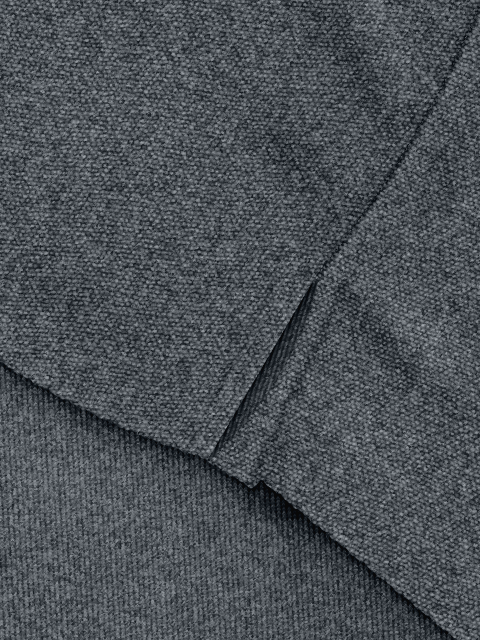
Give the GLSL for this texture, as a Shadertoy shader.

```glsl
#define BASE_TONE 0.322
#define TINT vec3(-0.021, 0.0, 0.021)
#define STITCH vec2(0.0086, 0.0068)
#define RIB vec2(0.0082, 0.0060)
#define FLECK vec2(0.0040, 0.0027)
#define STITCH_DEPTH 0.21
#define HEATHER 0.11
#define GRAIN 0.21
#define SLIT_FOOT vec2(0.326, 0.284)
#define SLIT_TOP 0.565
#define HEM_SHADOW 0.21

float hash(vec2 p) {
    vec3 q = fract(p.xyx * vec3(0.1031, 0.1030, 0.0973));
    q += dot(q, q.yzx + 33.33);
    return fract((q.x + q.y) * q.z);
}

vec2 rotate(vec2 p, float a) {
    float c = cos(a), s = sin(a);
    return vec2(c * p.x + s * p.y, c * p.y - s * p.x);
}

// Distance to the nearest jittered point, plus that point's random value
vec2 cellular(vec2 p) {
    vec2 id = floor(p), best = vec2(9.0, 0.0);
    for (int j = -1; j <= 1; j++)
    for (int i = -1; i <= 1; i++) {
        vec2 c = id + vec2(i, j);
        vec2 jitter = vec2(hash(c), hash(c + 71.0));
        float d = length(c + jitter - p);
        if (d < best.x) best = vec2(d, hash(c + 137.0));
    }
    return best;
}

float softSpot(vec2 p, vec2 centre, float angle, vec2 size) {
    vec2 q = rotate(p - centre, angle) / size;
    return exp(-dot(q, q));
}

float band(float d, float width) { return exp(-d * d / (width * width)); }

float mottle(vec2 p) {
    return sin(p.x * 31.0 + 3.0 * sin(p.y * 23.0)) * sin(p.y * 37.0 - 2.0 * sin(p.x * 19.0))
         + 0.6 * sin(p.x * 73.0 + p.y * 41.0 + 2.0 * sin(p.y * 57.0));
}

// Staggered, uneven raised knots of a pique knit
float pique(vec2 p, float angle) {
    p += 0.0026 * vec2(sin(p.y * 27.0 + p.x * 9.0), sin(p.x * 21.0 - p.y * 8.0));
    p += 0.0007 * vec2(sin(p.y * 310.0 + p.x * 90.0), sin(p.x * 270.0 - p.y * 130.0));
    vec2 q = rotate(p, angle) / STITCH;
    q.x += 0.5 * mod(floor(q.y), 2.0);
    vec2 id = floor(q), f = fract(q) - 0.5;
    f += 0.22 * (vec2(hash(id + 17.0), hash(id + 53.0)) - 0.5);
    float knot = smoothstep(0.64, 0.08, length(f * vec2(1.0, 1.1)));
    return STITCH_DEPTH * (knot - 0.42) + HEATHER * (hash(id) - 0.5);
}

// Upright columns of small slanted loops
float ribKnit(vec2 p) {
    vec2 q = rotate(p, 0.06) / RIB;
    float column = abs(fract(q.x) - 0.5);
    q.y += column * 1.4;
    float loop = 0.5 + 0.5 * cos(6.2832 * q.y);
    float ridge = smoothstep(0.5, 0.12, column);
    return 0.12 * (ridge - 0.55) + 0.06 * (loop - 0.5) + 0.09 * (hash(floor(q)) - 0.5);
}

float frontHem(float x) { return 0.434 - 0.63 * x + 0.5 * x * x; }

// Flap end, a small notch, then the long slanting hem
float backHem(float x) {
    float flapEnd = 0.277 - 0.62 * (x - 0.328);
    float slant = 0.219 - 0.82 * (x - 0.446);
    return mix(flapEnd, slant, smoothstep(0.392, 0.412, x));
}

// Slit edge below, curving side seam above
float sideEdge(float y) {
    float t = y - 0.57;
    return t < 0.0 ? SLIT_FOOT.x + 0.59 * (y - SLIT_FOOT.y) : 0.495 + 0.8 * t - 0.47 * t * t;
}

// Broad light and shade of the folds
float folds(vec2 p, float side) {
    float front = 0.02 * softSpot(p, vec2(0.10, 0.82), 0.3, vec2(0.22, 0.10))
        - 0.085 * softSpot(p, vec2(0.55, 0.90), -1.05, vec2(0.13, 0.030))
        - 0.060 * softSpot(p, vec2(0.46, 0.75), -0.95, vec2(0.12, 0.035))
        + 0.035 * softSpot(p, vec2(0.62, 0.92), -1.1, vec2(0.12, 0.03))
        - 0.035 * softSpot(p, vec2(0.10, 0.53), -0.5, vec2(0.16, 0.03))
        - 0.050 * exp(-abs(side) / 0.035) * smoothstep(0.55, 0.65, p.y);
    float back = -0.105 * softSpot(p, vec2(0.60, 0.465), -0.85, vec2(0.11, 0.021))
        + 0.055 * softSpot(p, vec2(0.65, 0.485), -0.8, vec2(0.12, 0.03))
        + 0.030 * softSpot(p, vec2(0.54, 0.34), -0.9, vec2(0.13, 0.05))
        - 0.035 * softSpot(p, vec2(0.69, 0.72), 1.0, vec2(0.12, 0.03));
    return side < 0.0 ? front : back;
}

void mainImage(out vec4 fragColor, in vec2 fragCoord) {
    vec2 p = fragCoord / iResolution.xy * vec2(0.75, 1.0);
    float px = 1.0 / iResolution.y;
    float side = p.x - sideEdge(p.y);
    float slitPart = smoothstep(0.276, 0.288, p.y) * smoothstep(SLIT_TOP, SLIT_TOP - 0.012, p.y);
    float seamPart = smoothstep(0.56, 0.58, p.y);

    // Outer panels
    float outer = BASE_TONE + folds(p, side) + pique(p, side < 0.0 ? -0.10 : -0.42);
    float crease = smoothstep(0.44, 0.30, p.x) * band(p.y - 0.615 + 0.03 * p.x, 0.018);
    outer += 0.045 * crease * sin((p.y + 0.03 * p.x) * 780.0);

    // Stitched facings on both sides of the slit
    float facing = side + 0.042 + 0.065 * (p.y - 0.31);
    float flap = side - 0.057 - 0.11 * (0.53 - p.y);
    float belowTop = smoothstep(0.59, 0.56, p.y);
    outer += belowTop * (0.025 * band(facing - 0.009, 0.006) - 0.065 * band(facing, 0.004));
    outer += belowTop * (0.040 * band(flap + 0.018, 0.011) - 0.085 * band(flap, 0.008));
    outer -= 0.07 * softSpot(p, vec2(0.432, 0.285), 1.05, vec2(0.06, 0.014)) * step(0.0, flap);

    // Side seam and the lit lip of the front edge
    outer += seamPart * (0.04 * band(side - 0.013, 0.007) - 0.15 * band(side - 0.002, 0.005));
    outer += 0.05 * slitPart * band(side + 0.006, 0.005);

    // Shaded inside of the slit, with steep slanted ribs
    float s = clamp((p.y - SLIT_FOOT.y) / (SLIT_TOP - SLIT_FOOT.y), 0.0, 1.0);
    float gap = 0.006 + 0.11 * s * (1.0 - s);
    float twill = sin((p.x - 0.30 * p.y) * 880.0);
    float inside = 0.245 + 0.065 * twill - 0.21 * exp(-max(side, 0.0) / 0.007) - 0.06 * s;
    float inSlit = smoothstep(-px, px, side) * smoothstep(px, -px, side - gap) * slitPart;
    outer -= 0.08 * slitPart * step(0.0, side) * exp(-max(side - gap, 0.0) / 0.005);
    outer = mix(outer, inside, inSlit);

    // Under layer with the shadow cast by the hems
    float hem = side < 0.0 ? frontHem(p.x) : backHem(p.x);
    hem += 0.0012 * sin(p.x * 190.0) + 0.0008 * sin(p.x * 433.0);
    float drop = (p.y - hem) * 0.8;
    float depth = max(-drop, 0.0);
    float under = BASE_TONE + 0.005 + ribKnit(p)
        + 0.035 * softSpot(p, vec2(0.08, 0.26), -0.5, vec2(0.16, 0.09))
        - 0.035 * smoothstep(0.25, 0.60, p.x);
    under -= HEM_SHADOW * exp(-depth / 0.011) + 0.09 * exp(-depth / 0.038);
    under -= 0.14 * softSpot(p, vec2(0.435, 0.200), -0.7, vec2(0.06, 0.024));
    outer += 0.035 * band(drop - 0.010, 0.007);
    outer -= 0.07 * exp(-max(drop, 0.0) / 0.003);
    float tone = mix(under, outer, smoothstep(-px, px, drop));

    // Heathered yarn flecks
    vec2 fleck = cellular(rotate(p, 0.5) / FLECK);
    float grain = GRAIN * (fleck.y - 0.5) + 0.07 * (0.5 - fleck.x);
    tone += grain * smoothstep(0.0, 0.25, tone) + 0.010 * mottle(p);
    fragColor = vec4(clamp(vec3(tone) + TINT, 0.03, 1.0), 1.0);
}
```
